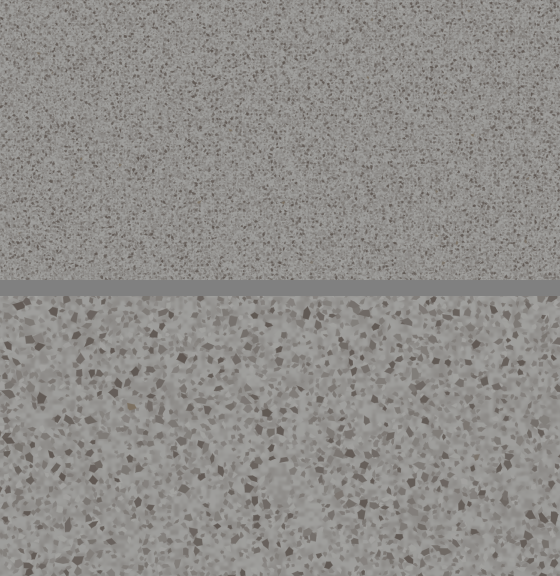
Top: the whole. Bottom: its middle third, enlarged.
Reproduce this texture procedurally as a Shadertoy shader.

```glsl
// Fine grey engineered stone: pale ground packed with small angular brown-grey grains.

const float TAU = 6.2832;
const vec3 PALE_GREY   = vec3(0.622, 0.621, 0.612);
const vec3 GROUND_GREY = vec3(0.552, 0.543, 0.532);
const vec3 CHALK       = vec3(0.640, 0.638, 0.628);
const vec3 MID_GREY    = vec3(0.525, 0.512, 0.498);
const vec3 WARM_GREY   = vec3(0.485, 0.466, 0.450);
const vec3 DARK_BROWN  = vec3(0.375, 0.345, 0.325);
const vec3 OCHRE       = vec3(0.490, 0.440, 0.370);

// Three sine-free random values per cell and seed
vec3 hash3(vec2 cell, float seed) {
    vec3 h = fract(vec3(cell.xyx + seed * 17.37) * vec3(0.1031, 0.1030, 0.0973));
    h += dot(h, h.yxz + 33.33);
    return fract((h.xxy + h.yzz) * h.zyx);
}

float valueNoise(vec2 p, float seed) {
    vec2 i = floor(p), f = fract(p);
    f = f * f * (3.0 - 2.0 * f);
    float low  = mix(hash3(i, seed).x, hash3(i + vec2(1, 0), seed).x, f.x);
    float high = mix(hash3(i + vec2(0, 1), seed).x, hash3(i + vec2(1, 1), seed).x, f.x);
    return mix(low, high, f.y);
}

// Signed distance to an irregular five-sided chip, stretched along a random axis
float chipDistance(vec2 p, float radius, vec2 cell, float seed) {
    vec3 form = hash3(cell, seed + 2.0);
    float turn = form.x * TAU;
    p = mat2(cos(turn), sin(turn), -sin(turn), cos(turn)) * p;
    p *= vec2(mix(0.75, 1.0, form.y), mix(1.25, 1.0, form.y));
    float d = -radius;
    for (int i = 0; i < 5; i++) {
        vec3 h = hash3(cell, seed + 3.0 + float(i));
        float angle = (float(i) + 0.7 * h.x) * TAU / 5.0;
        d = max(d, dot(p, vec2(cos(angle), sin(angle))) - radius * mix(0.7, 1.1, h.y));
    }
    return d;
}

// Blends one size class of chips over the ground colour
vec3 scatterChips(vec3 ground, vec2 p, float size, float density, vec2 radii,
                  vec3 light, vec3 dark, float seed) {
    float blur = 0.8 / (iResolution.y * size);
    vec2 q = p / size;
    vec2 home = floor(q);
    for (int y = -1; y <= 1; y++) {
        for (int x = -1; x <= 1; x++) {
            vec2 cell = home + vec2(x, y);
            vec3 place = hash3(cell, seed);
            vec3 kind = hash3(cell, seed + 1.0);
            if (kind.x > density) continue;
            vec2 local = q - cell - mix(vec2(0.15), vec2(0.85), place.xy);
            float radius = mix(radii.x, radii.y, place.z);
            float d = chipDistance(local, radius, cell, seed);
            float cover = 1.0 - smoothstep(-blur, blur, d);
            ground = mix(ground, mix(light, dark, kind.y), cover);
        }
    }
    return ground;
}

void mainImage(out vec4 fragColor, in vec2 fragCoord) {
    vec2 p = fragCoord / iResolution.y;

    // Finely mottled ground with a faint broad drift
    float mottle = 0.65 * valueNoise(p * 187.0, 1.0) + 0.35 * valueNoise(p * 113.0, 2.0);
    vec3 color = mix(GROUND_GREY, PALE_GREY, smoothstep(0.1, 0.8, mottle));
    color += 0.006 * (valueNoise(p * 5.0, 3.0) - 0.5);

    // Chips from dust to the largest grains
    color = scatterChips(color, p, 0.012, 0.30, vec2(0.18, 0.34), PALE_GREY, CHALK, 11.0);
    color = scatterChips(color, p, 0.0092, 0.60, vec2(0.18, 0.36), GROUND_GREY, WARM_GREY, 23.0);
    color = scatterChips(color, p, 0.0142, 0.50, vec2(0.17, 0.38), MID_GREY, DARK_BROWN, 37.0);
    color = scatterChips(color, p, 0.050, 0.05, vec2(0.07, 0.11), WARM_GREY, OCHRE, 53.0);

    fragColor = vec4(color, 1.0);
}
```
